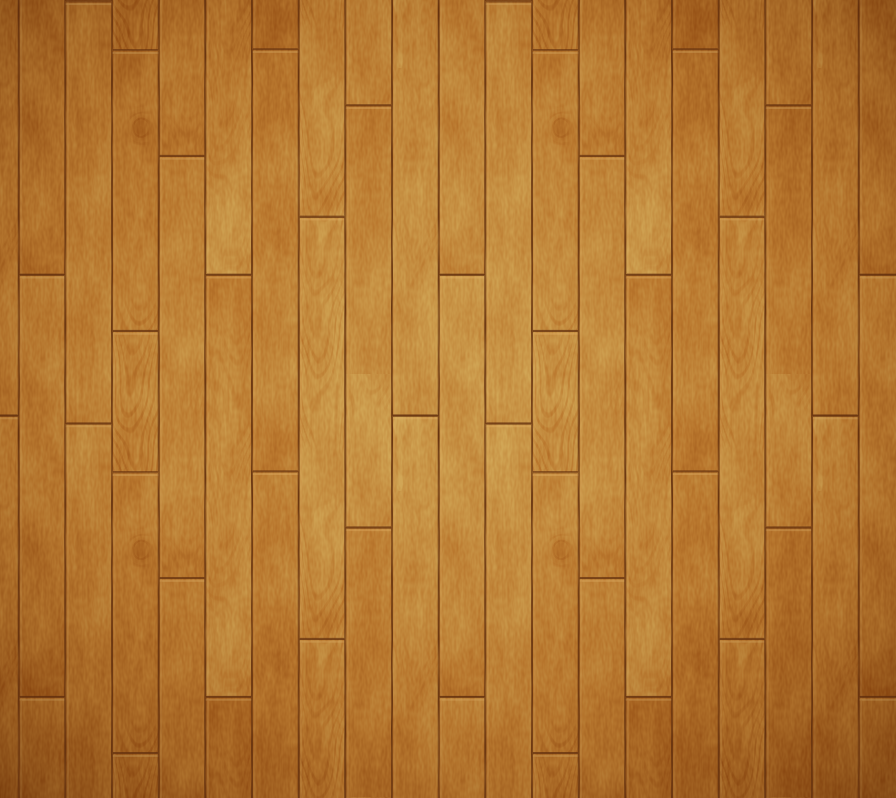
Write a Shadertoy shader that draws this texture.

```glsl
// Varnished strip floor: nine plank columns with staggered end joints form a tile
// that repeats across and down. Grain is gradient noise in each board's own
// coordinates; a soft vignette over the whole canvas warms and darkens the edges.

const vec2 CANVAS_PLANKS = vec2(19.2, 17.05); // canvas size in plank widths
const float FIRST_SEAM = 0.4;
const float COLUMNS = 9.0;
const float PERIOD = 9.02;                    // vertical repeat in plank widths

const vec3 DARK_WOOD = vec3(0.62, 0.335, 0.09);
const vec3 MID_WOOD = vec3(0.73, 0.47, 0.18);
const vec3 LIGHT_WOOD = vec3(0.80, 0.61, 0.30);
const vec3 SEAM_COLOR = vec3(0.38, 0.18, 0.05);
const vec3 BEVEL_COLOR = vec3(0.90, 0.70, 0.40);

// Per column: joint height from the top, tone at both board ends, ring strength
const float JOINT[9] = float[9](5.87, 0.03, 1.07, 3.33, 5.87, 1.05, 4.63, 2.25, 8.88);
const float TONE_START[9] = float[9](0.06, 0.04, -0.07, -0.06, -0.2, -0.14, 0.04, -0.14, 0.06);
const float TONE_END[9] = float[9](-0.04, 0.06, 0.0, -0.02, 0.2, -0.1, 0.1, 0.02, 0.04);
const float FIGURE[9] = float[9](0.15, 0.1, 1.0, 0.3, 0.5, 0.2, 0.8, 0.7, 0.3);

vec2 hashGradient(vec2 cell) {
    vec3 h = fract(cell.xyx * vec3(0.1031, 0.1030, 0.0973));
    h += dot(h, h.yzx + 33.33);
    float angle = 6.2832 * fract((h.x + h.y) * h.z);
    return vec2(cos(angle), sin(angle));
}

float gradientNoise(vec2 p) {
    vec2 i = floor(p), f = p - i;
    vec2 w = f * f * f * (f * (f * 6.0 - 15.0) + 10.0);
    float a = dot(hashGradient(i), f);
    float b = dot(hashGradient(i + vec2(1, 0)), f - vec2(1, 0));
    float c = dot(hashGradient(i + vec2(0, 1)), f - vec2(0, 1));
    float d = dot(hashGradient(i + vec2(1, 1)), f - vec2(1, 1));
    return mix(mix(a, b, w.x), mix(c, d, w.x), w.y);
}

float stroke(float dist, float halfWidth, float blur) {
    return 1.0 - smoothstep(halfWidth - 0.5 * blur, halfWidth + 0.5 * blur, abs(dist));
}

// Straight fibres, fine pores and broad blotches
float fibreTone(vec2 p, vec2 seed) {
    return 0.17 * gradientNoise(p * vec2(13.0, 1.3) + seed)
         + 0.20 * gradientNoise(p * vec2(21.0, 7.0) + seed.yx)
         + 0.24 * gradientNoise(p * vec2(1.3, 0.65) + seed)
         + 0.12 * gradientNoise(p * vec2(3.0, 1.8) + seed.yx);
}

// Nested arches of growth rings, bent around an optional knot
float ringTone(vec2 p, vec2 seed, float knot) {
    float warp = gradientNoise(p * vec2(1.6, 0.7) + seed);
    float field = 0.8 * p.y + 4.5 * (p.x - 0.5) * (p.x - 0.5) + 1.3 * warp + 2.0 * knot;
    float rings = smoothstep(0.1, 1.0, sin(12.0 * field));
    float patches = smoothstep(-0.2, 0.25, gradientNoise(vec2(1.7, p.y * 0.45) + seed.yx));
    return -0.2 * rings * max(patches, knot);
}

vec3 woodColor(float tone) {
    vec3 low = mix(DARK_WOOD, MID_WOOD, clamp(tone * 2.0, -0.6, 1.0));
    return mix(low, LIGHT_WOOD, clamp(tone * 2.0 - 1.0, 0.0, 1.3));
}

void mainImage(out vec4 fragColor, in vec2 fragCoord) {
    vec2 uv = fragCoord / iResolution.xy;
    float blur = CANVAS_PLANKS.x / iResolution.x;

    // Plank column and board coordinates, y measured down from the joint
    float x = uv.x * CANVAS_PLANKS.x - FIRST_SEAM;
    int column = int(mod(floor(x), COLUMNS));
    float y = mod((1.0 - uv.y) * CANVAS_PLANKS.y - JOINT[column], PERIOD);
    vec2 p = vec2(fract(x), y);

    // Column 2 has a second joint, column 7 only a change of tone
    float split = column == 2 ? 6.0 : column == 7 ? 5.75 : PERIOD;
    float piece = step(split, y);
    vec2 seed = vec2(17.0, 31.0) * (float(column) + 1.0) + 53.0 * piece;

    // Knot and pale sapwood wedge
    float knotDist = length((p - vec2(0.6, 1.65)) * vec2(1.0, 0.7));
    float knot = column == 2 ? exp(-14.0 * knotDist * knotDist) : 0.0;
    float wedgeWidth = 0.14 * (1.0 - y / 1.6) + 0.08 * gradientNoise(vec2(y * 3.0, 4.5));
    float wedge = column == 8 && y < 1.6 ? stroke(p.x - 0.17, max(wedgeWidth, 0.0), 0.06) : 0.0;

    // Board tone
    float tone = mix(TONE_START[column], TONE_END[column], y / PERIOD) + 0.08 * piece;
    tone += fibreTone(p, seed) + FIGURE[column] * ringTone(p, seed, knot);
    tone += 0.22 * wedge - 0.3 * knot * knot;
    float smudge = 0.5 + gradientNoise(p * vec2(2.0, 2.5) + seed);
    tone -= 0.2 * smudge * smoothstep(PERIOD - 1.3, PERIOD, y);

    // Vignette
    vec2 fromCenter = 2.0 * uv - vec2(1.0, 1.08);
    float edge = dot(fromCenter, fromCenter);
    tone += 0.87 - 0.4 * edge;
    vec3 color = woodColor(tone) * (1.0 - 0.04 * edge * edge);

    // Seams and joints with a lit bevel beside each dark groove
    float sideDist = fract(x + 0.5) - 0.5;
    float endDist = y - PERIOD * step(0.5 * PERIOD, y);
    if (column == 2 && abs(y - split) < abs(endDist)) endDist = y - split;
    float bevel = max(0.5 * stroke(sideDist - 0.055, 0.02, blur), stroke(endDist - 0.06, 0.02, blur));
    float groove = max(stroke(sideDist, 0.022, blur), stroke(endDist, 0.024, blur));
    float wear = 0.72 + 0.4 * gradientNoise(vec2(float(column) * 3.7, y * 1.5));
    color = mix(color, BEVEL_COLOR * (1.0 - 0.1 * edge), 0.4 * bevel);
    color = mix(color, SEAM_COLOR, wear * groove);

    fragColor = vec4(clamp(color, 0.0, 1.0), 1.0);
}
```
